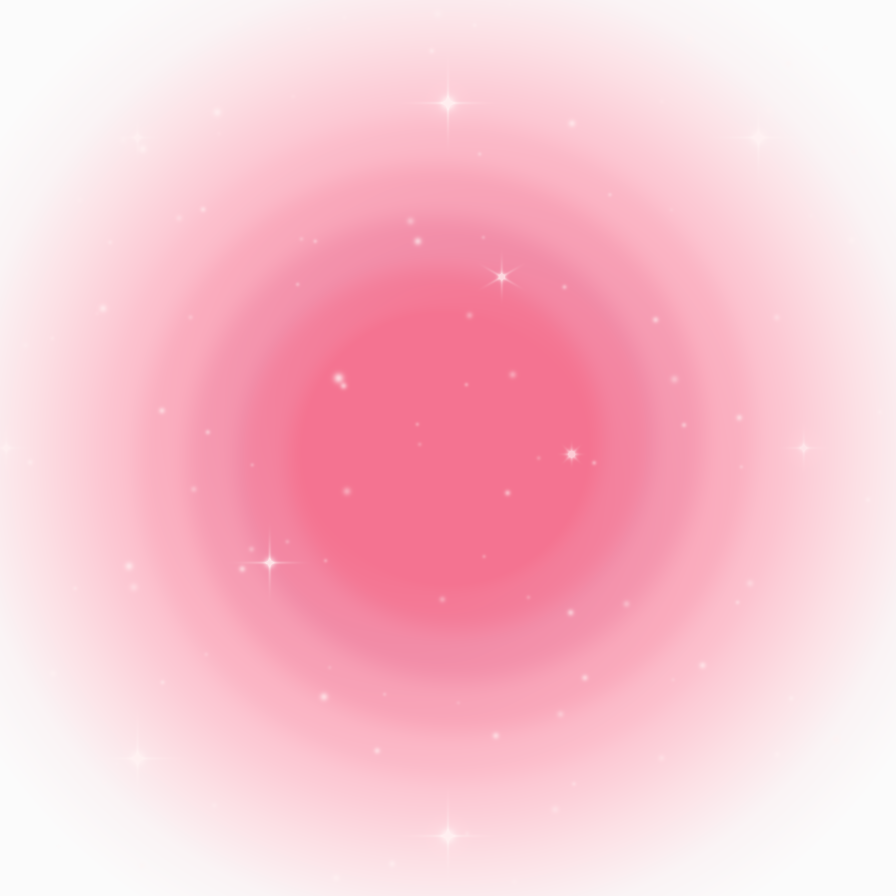
Reproduce this background procedurally as a Shadertoy shader.

```glsl
// A soft pink whirl fading to white, sprinkled with small stars.
// A radial colour ramp is bent by a two-armed spiral wave; the stars are
// gaussian dots on a jittered grid plus sparkles built from thin rays.

const float PI = 3.14159265;
const int STOPS = 7;
const vec3 RAMP[STOPS] = vec3[STOPS](
    vec3(0.957, 0.452, 0.567), vec3(0.950, 0.555, 0.660),
    vec3(0.980, 0.670, 0.740), vec3(0.990, 0.780, 0.825),
    vec3(0.990, 0.875, 0.895), vec3(0.980, 0.955, 0.960),
    vec3(0.985, 0.985, 0.985));
const vec3 STAR_COLOR = vec3(1.0, 0.95, 0.95);

vec3 hash3(vec2 cell) {
    vec3 q = fract(vec3(cell.xyx) * vec3(0.1031, 0.1030, 0.0973));
    q += dot(q, q.yxz + 33.33);
    return fract((q.xxy + q.yzz) * q.zyx);
}

// Piecewise linear blend through evenly spaced colour stops
vec3 radialRamp(float radius, float start, float spacing) {
    float t = (radius - start) / spacing;
    vec3 color = RAMP[0];
    for (int i = 1; i < STOPS; i++) {
        color = mix(color, RAMP[i], clamp(t - float(i - 1), 0.0, 1.0));
    }
    return color;
}

// Radius bent into soft steps that widen by one spacing per half turn
float spiralRadius(vec2 p, float firstEdge, float spacing, float strength) {
    float radius = length(p);
    float phase = (radius - firstEdge) / spacing - atan(p.y, p.x) / PI;
    float fade = smoothstep(0.10, 0.19, radius)
               * (1.0 - smoothstep(0.30, 0.43, radius));
    return radius + strength * fade * sin(2.0 * PI * phase);
}

float glowDot(vec2 p, float size) {
    return exp(-dot(p, p) / (size * size));
}

// Bright centre with thin rays along several axes, the first one vertical
float sparkle(vec2 p, float reach, int axes, float core) {
    float light = glowDot(p, core);
    for (int k = 0; k < axes; k++) {
        float angle = PI * (0.5 + float(k) / float(axes));
        vec2 dir = vec2(cos(angle), sin(angle));
        float along = abs(dot(p, dir)) / reach;
        float across = (p.x * dir.y - p.y * dir.x) / 0.0015;
        float taper = max(1.0 - along, 0.0);
        light += 0.6 * taper * taper * exp(-across * across);
    }
    return min(light, 1.0);
}

// Faint dots, at most one per grid cell
float starDust(vec2 p, float density) {
    vec2 cell = floor(p * density);
    vec3 rnd = hash3(cell + 57.0);
    vec2 offset = (fract(p * density) - 0.15 - 0.7 * rnd.xy) / density;
    float size = mix(0.0022, 0.0045, rnd.z * rnd.z);
    float visible = step(0.35, fract(rnd.z * 7.31 + rnd.x));
    return visible * mix(0.2, 0.65, rnd.z) * glowDot(offset, size);
}

// Cross sparkles spread around the rim in steps of three eighths of a turn
float rimSparkles(vec2 p) {
    float light = 0.0;
    for (int i = 0; i < 7; i++) {
        float n = float(i);
        float angle = PI * (0.5 + 0.75 * n);
        float radius = (i % 2 == 1) ? 0.490 : 0.385 + 0.003 * n * n;
        float wave = cos(0.5 * PI * n - 0.25 * PI);
        vec2 center = radius * vec2(cos(angle), sin(angle));
        float reach = 0.048 + 0.022 * wave;
        float shine = 0.75 + 0.25 * wave;
        light += shine * sparkle(p - center, reach, 2, 0.006 + 0.002 * wave);
        light += 0.15 * shine * glowDot(p - center, 0.018);
    }
    return light;
}

void mainImage(out vec4 fragColor, in vec2 fragCoord) {
    vec2 p = (fragCoord - 0.5 * iResolution.xy)
           / min(iResolution.x, iResolution.y);

    // Whirl
    float radius = spiralRadius(p + vec2(0.003, 0.001), 0.172, 0.058, 0.007);
    vec3 color = radialRamp(radius, 0.155, 0.076);

    // Dust and rim sparkles
    float light = starDust(p, 10.0) + 0.6 * starDust(p + 3.7, 8.0);
    light += rimSparkles(p);

    // Inner accents: six rays, eight rays, a cross and a round star
    light += 0.75 * sparkle(p - vec2(0.060, 0.191), 0.034, 3, 0.0045);
    light += 0.70 * sparkle(p - vec2(0.138, -0.007), 0.018, 4, 0.0050);
    light += 0.85 * sparkle(p - vec2(-0.199, -0.128), 0.050, 2, 0.0055);
    light += 0.75 * glowDot(p - vec2(-0.122, 0.078), 0.0055);

    color = mix(color, STAR_COLOR, min(light, 0.9) * smoothstep(0.68, 0.5, length(p)));
    fragColor = vec4(color, 1.0);
}
```
